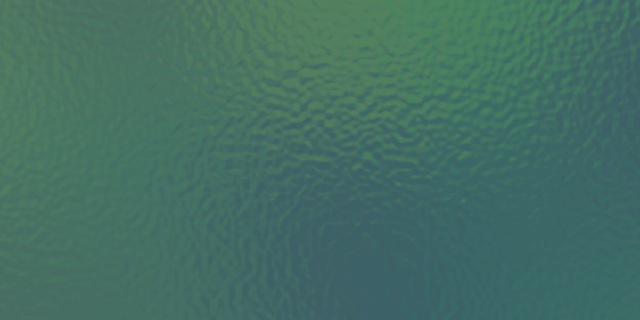
Give the GLSL for this texture, as a WebGL 1 fragment shader.

```glsl
precision highp float;

// Frosted glass over a soft green and slate blue backdrop.
// A rippled height field made of gradient noise bends the view, and the
// backdrop, a blend of broad colour spots, is looked up at the bent point.

uniform vec2 u_resolution;

const float RIPPLE_SCALE = 39.0;  // noise cells per canvas height
const float REFRACTION = 0.165;   // bend per unit of ripple slope
const float SPOT_RADIUS = 0.37;   // in canvas heights

// Pseudo-random unit vector for a lattice cell
vec2 randomDirection(vec2 cell) {
  vec3 h = fract(cell.xyx * vec3(0.1031, 0.1030, 0.0973));
  h += dot(h, h.yzx + 33.33);
  float angle = 6.28318 * fract((h.x + h.y) * h.z);
  return vec2(cos(angle), sin(angle));
}

float cornerRamp(vec2 cell, vec2 local, vec2 corner) {
  return dot(randomDirection(cell + corner), local - corner);
}

// Gradient noise with a quintic fade
float gradientNoise(vec2 p) {
  vec2 cell = floor(p);
  vec2 f = p - cell;
  vec2 fade = f * f * f * (f * (f * 6.0 - 15.0) + 10.0);
  float low = mix(cornerRamp(cell, f, vec2(0.0, 0.0)),
                  cornerRamp(cell, f, vec2(1.0, 0.0)), fade.x);
  float high = mix(cornerRamp(cell, f, vec2(0.0, 1.0)),
                   cornerRamp(cell, f, vec2(1.0, 1.0)), fade.x);
  return mix(low, high, fade.y);
}

// Glass surface: fine ripples over a weaker, wider swell
float glassHeight(vec2 p) {
  vec2 turned = mat2(0.8, 0.6, -0.6, 0.8) * p;
  return gradientNoise(p + 40.0) + 0.4 * gradientNoise(turned * 0.7 + 90.0);
}

// Surface slope by central differences
vec2 glassSlope(vec2 p) {
  vec2 e = vec2(0.08, 0.0);
  return vec2(glassHeight(p + e.xy) - glassHeight(p - e.xy),
              glassHeight(p + e.yx) - glassHeight(p - e.yx)) / (2.0 * e.x);
}

// Colour spot: weighted colour in rgb, weight in a
vec4 spot(vec2 p, vec2 centre, vec3 colour) {
  vec2 d = (p - centre) / SPOT_RADIUS;
  return vec4(colour, 1.0) * exp(-dot(d, d));
}

// Smooth backdrop, the normalised blend of all spots
vec3 backdrop(vec2 p) {
  vec3 olive = vec3(0.335, 0.505, 0.370);
  vec3 leaf = vec3(0.275, 0.520, 0.370);
  vec3 jade = vec3(0.255, 0.465, 0.395);
  vec3 sage = vec3(0.285, 0.420, 0.385);
  vec3 slate = vec3(0.238, 0.365, 0.400);
  vec3 teal = vec3(0.222, 0.405, 0.405);

  vec4 sum = spot(p, vec2(-0.05, 0.75), olive);
  sum += spot(p, vec2(0.30, 1.02), sage);
  sum += spot(p, vec2(0.32, 0.50), jade);
  sum += spot(p, vec2(0.08, 0.02), sage);
  sum += spot(p, vec2(0.55, 0.06), mix(sage, jade, 0.5));
  sum += spot(p, vec2(1.02, 1.00), olive);
  sum += spot(p, vec2(1.55, 0.98), leaf);
  sum += spot(p, vec2(2.02, 0.72), slate);
  sum += spot(p, vec2(1.00, 0.22), slate);
  sum += spot(p, vec2(1.55, 0.30), teal);
  sum += spot(p, vec2(2.00, 0.02), mix(teal, jade, 0.4));
  return sum.rgb / sum.a;
}

void main() {
  vec2 p = gl_FragCoord.xy / u_resolution.y;

  // Gentle warp keeps the ripples from lining up with the lattice
  vec2 warp = vec2(gradientNoise(p * 9.0), gradientNoise(p * 9.0 + 17.0));
  vec2 slope = glassSlope(p * RIPPLE_SCALE + 0.6 * warp);

  gl_FragColor = vec4(backdrop(p + REFRACTION * slope), 1.0);
}
```
